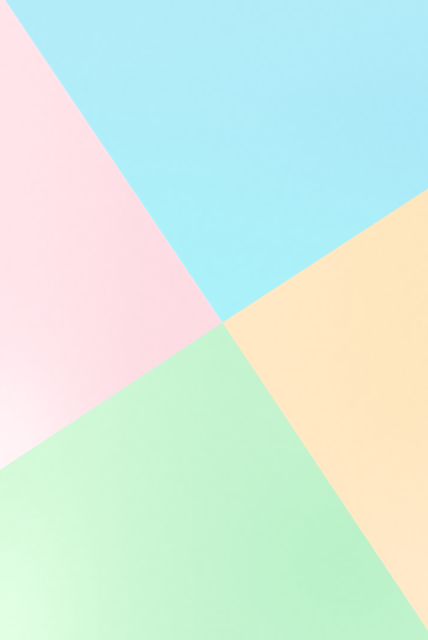
A Shadertoy shader for this background:

```glsl
#define CENTER vec2(0.5195, 0.744)
#define STEEP_SLOPES vec2(1.488, 1.504)
#define SHALLOW_SLOPES vec2(0.665, 0.654)
#define EDGE_SOFTNESS 0.0018
#define RIM_WIDTH 0.004
#define RIM_LIGHT 0.012
#define GRAIN_SCALE 90.0
#define GRAIN_AMOUNT 0.006

float hash(vec2 cell) {
    vec3 q = fract(vec3(cell.xyx) * 0.1031);
    q += dot(q, q.yzx + 33.33);
    return fract((q.x + q.y) * q.z);
}

float valueNoise(vec2 p) {
    vec2 cell = floor(p);
    vec2 f = fract(p);
    f = f * f * (3.0 - 2.0 * f);
    float low = mix(hash(cell), hash(cell + vec2(1, 0)), f.x);
    float high = mix(hash(cell + vec2(0, 1)), hash(cell + vec2(1, 1)), f.x);
    return mix(low, high, f.y);
}

// Soft falloff around a light or shade on the paper
float glow(vec2 uv, vec2 spot, vec2 radius) {
    vec2 q = (uv - spot) / radius;
    return exp(-dot(q, q));
}

vec3 bluePaper(vec2 uv) {
    vec3 color = mix(vec3(0.67, 0.945, 0.975), vec3(0.70, 0.925, 0.975),
                     smoothstep(0.55, 1.0, uv.y));
    return mix(color, vec3(0.67, 0.91, 0.97), 0.8 * glow(uv, vec2(1.0, 0.80), vec2(0.4, 0.15)));
}

vec3 pinkPaper(vec2 uv) {
    vec3 color = mix(vec3(1.0, 0.895, 0.918), vec3(0.992, 0.862, 0.89),
                     smoothstep(0.0, 0.45, uv.x));
    return mix(color, vec3(1.0, 0.955, 0.965), glow(uv, vec2(0.0, 0.28), vec2(0.17, 0.16)));
}

vec3 yellowPaper(vec2 uv) {
    vec3 color = mix(vec3(1.0, 0.91, 0.765), vec3(0.995, 0.902, 0.745),
                     smoothstep(0.6, 1.0, uv.x));
    return mix(color, vec3(1.0, 0.914, 0.79), glow(uv, vec2(1.0, 0.06), vec2(0.25, 0.2)));
}

vec3 greenPaper(vec2 uv) {
    vec3 color = mix(vec3(0.82, 0.975, 0.845), vec3(0.768, 0.957, 0.812),
                     smoothstep(0.05, 0.6, uv.x));
    color = mix(color, vec3(0.72, 0.945, 0.78), 0.8 * glow(uv, vec2(0.82, 0.13), vec2(0.24, 0.16)));
    return mix(color, vec3(0.88, 1.0, 0.89), glow(uv, vec2(0.0, 0.03), vec2(0.18, 0.18)));
}

void mainImage(out vec4 fragColor, in vec2 fragCoord) {
    vec2 uv = fragCoord / iResolution.xy;
    vec2 p = uv * vec2(1.0, 1.5);
    vec2 d = p - CENTER;

    // Signed distances to the two crossing seams
    float steep = d.x < 0.0 ? STEEP_SLOPES.x : STEEP_SLOPES.y;
    float shallow = d.x < 0.0 ? SHALLOW_SLOPES.x : SHALLOW_SLOPES.y;
    float steepDist = (d.y + steep * d.x) / length(vec2(steep, 1.0));
    float shallowDist = (d.y - shallow * d.x) / length(vec2(shallow, 1.0));

    // Four sheets meeting at the center
    float soft = max(EDGE_SOFTNESS, 0.75 / iResolution.x);
    float right = smoothstep(-soft, soft, steepDist);
    float above = smoothstep(-soft, soft, shallowDist);
    vec3 upper = mix(pinkPaper(uv), bluePaper(uv), right);
    vec3 lower = mix(greenPaper(uv), yellowPaper(uv), right);
    vec3 color = mix(lower, upper, above);

    // Pale cut edge and faint paper mottling
    color += RIM_LIGHT * above * exp(-pow(steepDist / RIM_WIDTH, 2.0));
    color += GRAIN_AMOUNT * (valueNoise(p * GRAIN_SCALE) - 0.5);

    fragColor = vec4(clamp(color, 0.0, 1.0), 1.0);
}
```
